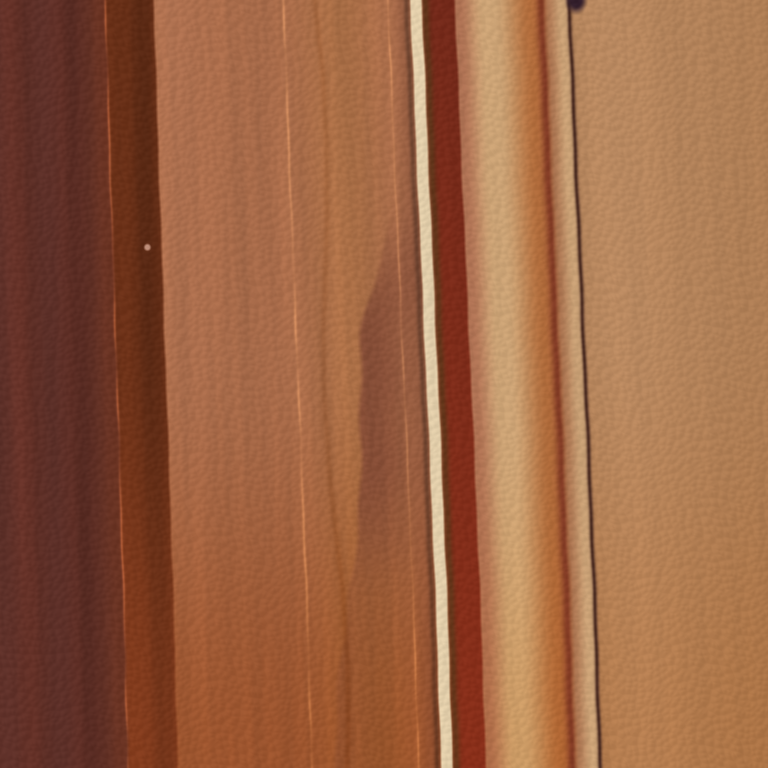
A WebGL 1 fragment shader for this texture:

```glsl
precision highp float;
// Varnished wooden door frame: dark side, brown edge, board, moulding, panel.
// Leaning bands are painted from left to right in a sheared coordinate, then
// layered sines add the wood grain and cellular noise embosses the surface.
uniform vec2 u_resolution;

const vec3 DARK = vec3(0.39, 0.195, 0.16);
const vec3 EDGE_BROWN = vec3(0.45, 0.205, 0.10);
const vec3 BOARD_TOP = vec3(0.66, 0.42, 0.29);
const vec3 BOARD_LOW = vec3(0.61, 0.33, 0.18);
const vec3 STAIN = vec3(0.49, 0.27, 0.20);
const vec3 RED = vec3(0.45, 0.16, 0.10);
const vec3 CREAM = vec3(0.88, 0.80, 0.66);
const vec3 MOULD_PALE = vec3(0.80, 0.64, 0.46);
const vec3 MOULD_ORANGE = vec3(0.69, 0.42, 0.23);
const vec3 PANEL = vec3(0.70, 0.51, 0.35);
const vec3 PANEL_LOW = vec3(0.69, 0.47, 0.29);
const vec3 GROOVE = vec3(0.25, 0.13, 0.10);
const float LEAN_LEFT = 0.027;
const float LEAN_RIGHT = 0.0405;
const float GRAIN = 0.022;
const float EMBOSS = 0.055;
const float EMBOSS_CELLS = 105.0;
const float SOFT = 0.0025;

vec2 hash2(vec2 p) {
  p = vec2(dot(p, vec2(127.1, 311.7)), dot(p, vec2(269.5, 183.3)));
  return fract(sin(p) * 43758.5);
}

// Distance to the nearest scattered cell point
float cellular(vec2 p) {
  vec2 cell = floor(p), f = fract(p);
  float nearest = 2.0;
  for (int j = -1; j <= 1; j++) {
    for (int i = -1; i <= 1; i++) {
      vec2 o = vec2(float(i), float(j));
      vec2 d = o + hash2(cell + o) - f;
      nearest = min(nearest, dot(d, d));
    }
  }
  return sqrt(nearest);
}

// Long vertical fibres
float woodGrain(vec2 p) {
  float sum = 0.0, amp = 0.5, freq = 75.0;
  for (int i = 0; i < 5; i++) {
    float k = float(i);
    float bend = 1.1 * sin(p.y * (5.0 + 2.3 * k) + p.x * 17.0 + k);
    sum += amp * sin(p.x * freq + bend + 1.8 * sin(p.x * 31.0 + k * 2.0));
    freq *= 1.63;
    amp *= 0.78;
  }
  return sum;
}

float stepAt(float edge, float x) {
  return smoothstep(edge - SOFT, edge + SOFT, x);
}

float ridge(float x, float center, float width) {
  float d = (x - center) / width;
  return exp(-d * d);
}

void main() {
  vec2 uv = gl_FragCoord.xy / u_resolution;
  float down = 1.0 - uv.y;
  float lean = mix(LEAN_LEFT, LEAN_RIGHT, smoothstep(0.0, 0.6, uv.x));
  float u = uv.x - lean * (down + 0.04 * sin(3.1416 * down * down));
  u += 0.0007 * sin(down * 47.0) * sin(down * 19.0);
  float grain = woodGrain(vec2(u, down));

  // Dark side with soft vertical shadows
  vec3 col = DARK + vec3(0.02, 0.005, 0.0) * sin(u * 90.0);
  col *= 1.0 - 0.17 * ridge(u, 0.09, 0.018) - 0.07 * ridge(u, 0.025, 0.015);
  col = mix(col, EDGE_BROWN, 0.45 * smoothstep(0.09, 0.135, u));

  // Brown edge and its bright rim
  vec3 edgeCol = EDGE_BROWN * mix(0.93, 1.18, smoothstep(0.4, 1.0, down));
  edgeCol *= 1.0 - 0.14 * ridge(u, 0.185, 0.02);
  col = mix(col, edgeCol, stepAt(0.138, u));
  float broken = 0.6 + 0.4 * sin(down * 37.0 + 2.0 * sin(down * 13.0));
  col += vec3(0.22, 0.13, 0.07) * ridge(u, 0.137, 0.0018) * broken;

  // Board, redder toward the bottom
  vec3 board = mix(BOARD_TOP, BOARD_LOW, smoothstep(0.45, 1.0, down));
  board += vec3(0.03, 0.025, 0.025) * ridge(u, 0.225, 0.035) * (1.0 - down);
  board += vec3(0.01, 0.015, -0.015) * ridge(u, 0.44, 0.05);
  board = mix(board, STAIN, 0.25 * smoothstep(0.50, 0.53, u));
  float stainEdge = 0.508 - 0.04 * smoothstep(0.27, 0.45, down)
    - 0.032 * smoothstep(0.62, 0.95, down) + 0.002 * sin(down * 55.0);
  float inside = uv.x - stainEdge;
  float stain = smoothstep(-0.003, 0.006, inside) * smoothstep(0.10, 0.015, inside);
  stain *= smoothstep(0.22, 0.45, down) * mix(1.0, 0.35, smoothstep(0.6, 0.8, down));
  board = mix(board, STAIN, 0.75 * stain);
  board -= 0.04 * ridge(u, 0.41 + 0.008 * sin(down * 9.0), 0.004);
  board += vec3(0.14, 0.11, 0.07) * ridge(u, 0.369, 0.002) * broken;
  board += vec3(0.10, 0.08, 0.05) * ridge(u, 0.505, 0.0018) * (1.4 - broken);
  col = mix(col, board, stepAt(0.2, u));

  // Cream bead between dark lips, then the red recess
  col *= 1.0 - 0.3 * ridge(u, 0.529, 0.004);
  vec3 recess = mix(RED, RED * vec3(1.2, 1.15, 1.0), down);
  col = mix(col, recess, stepAt(0.551, u));
  col = mix(col, vec3(0.34, 0.22, 0.10), 0.7 * ridge(u, 0.554, 0.005));
  col = mix(col, CREAM, smoothstep(0.0095, 0.0055, abs(u - 0.5415)));

  // Rounded moulding: pink lip, pale crest, orange flank, dark crease
  vec3 mould = mix(vec3(0.69, 0.45, 0.33), MOULD_PALE, smoothstep(0.597, 0.63, u));
  mould = mix(mould, MOULD_ORANGE, smoothstep(0.642, 0.692, u));
  mould *= mix(vec3(1.0), vec3(1.0, 0.95, 0.86), smoothstep(0.5, 1.0, down));
  col = mix(col, mould, stepAt(0.592, u));
  col = mix(col, vec3(0.48, 0.20, 0.13), 0.85 * ridge(u, 0.705, 0.007));
  vec3 strip = mix(vec3(0.67, 0.45, 0.31), vec3(0.79, 0.63, 0.46), smoothstep(0.71, 0.732, u));
  col = mix(col, strip, smoothstep(0.705, 0.714, u));

  // Flat panel behind a thin groove
  vec3 panel = mix(PANEL, PANEL_LOW, smoothstep(0.4, 1.0, down));
  panel += 0.025 * ridge(u, 0.79, 0.06) - 0.02 * smoothstep(0.9, 1.0, uv.x);
  col = mix(col, panel, stepAt(0.742, u));
  col = mix(col, GROOVE, 0.9 * ridge(u, 0.741, 0.003));
  float knot = length((uv - vec2(0.75, 1.0)) * vec2(1.0, 0.8));
  col = mix(col, vec3(0.20, 0.12, 0.17), smoothstep(0.017, 0.006, knot));

  // Grain, embossed surface and one bright fleck
  float woodArea = 1.0 - 0.6 * stepAt(0.53, u);
  col *= 1.0 + GRAIN * grain * woodArea * 1.6;
  vec2 q = (uv + 0.004 * sin(uv.yx * 40.0)) * EMBOSS_CELLS * vec2(1.0, 1.15);
  float relief = cellular(q) - cellular(q + vec2(0.3, -0.3));
  col += EMBOSS * relief * (0.4 + col);
  col += 0.4 * smoothstep(0.006, 0.002, length(uv - vec2(0.192, 0.678)));
  gl_FragColor = vec4(clamp(col, 0.0, 1.0), 1.0);
}
```
